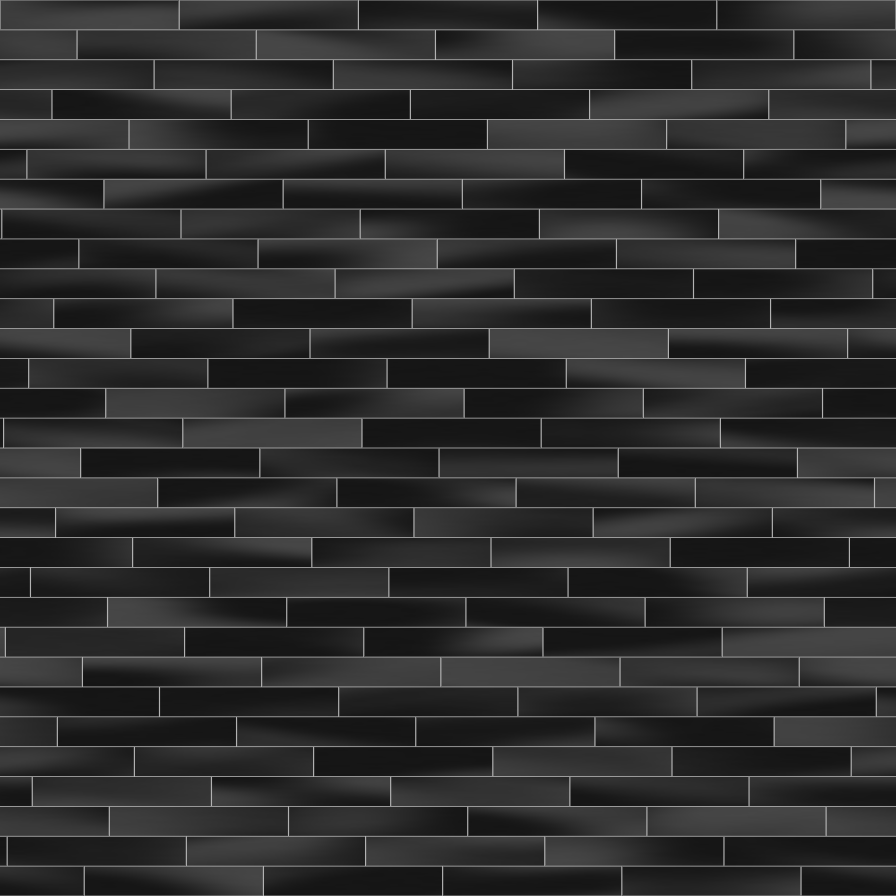
A Shadertoy shader for this texture:

```glsl
const vec2 PLANKS = vec2(5.0, 30.0);            // planks across, rows down
const float ROW_SHIFT = 0.43;                   // stagger per row, in plank lengths
const vec2 JOINT_WIDTH = vec2(0.0013, 0.0009);  // upright and level joints
const vec3 JOINT_COLOR = vec3(0.70);
const vec3 DARK_TONE = vec3(0.085);
const vec3 LIGHT_TONE = vec3(0.275);
const vec2 SHADE_SCALE = vec2(0.95, 1.0);       // shading cells per plank
const float SHADE_TILT = 1.0;                   // greatest slant of the shading
const vec2 SHADE_RANGE = vec2(0.2, 1.0);        // noise levels for dark and light
const float GRAIN = 0.006;

float hash(vec2 p) {
    vec3 q = fract(vec3(p.xyx) * 0.1031);
    q += dot(q, q.yzx + 33.33);
    return fract((q.x + q.y) * q.z);
}

float valueNoise(vec2 p) {
    vec2 cell = floor(p);
    vec2 f = fract(p);
    f = f * f * (3.0 - 2.0 * f);
    float low = mix(hash(cell), hash(cell + vec2(1.0, 0.0)), f.x);
    float high = mix(hash(cell + vec2(0.0, 1.0)), hash(cell + vec2(1.0)), f.x);
    return mix(low, high, f.y);
}

// Share of a pixel covered by a line whose centre lies at the given distance
vec2 lineCoverage(vec2 dist, vec2 width, vec2 pixel) {
    vec2 overlap = min(dist + 0.5 * pixel, 0.5 * width)
                 - max(dist - 0.5 * pixel, -0.5 * width);
    return clamp(overlap / pixel, 0.0, 1.0);
}

// Soft slanted sheen, different on every plank
float plankShade(vec2 id, vec2 local) {
    vec2 seed = id * vec2(17.0, 5.0) + 3.0;
    vec2 offset = 90.0 * vec2(hash(seed), hash(seed + 41.0));
    float tilt = SHADE_TILT * (2.0 * hash(seed + 83.0) - 1.0);
    vec2 p = local * SHADE_SCALE;
    p.y += tilt * (local.x - 0.5);
    return smoothstep(SHADE_RANGE.x, SHADE_RANGE.y, valueNoise(p + offset + 7.0));
}

void mainImage(out vec4 fragColor, in vec2 fragCoord) {
    vec2 uv = fragCoord / iResolution.xy;
    vec2 pixel = 1.0 / iResolution.xy;

    // Staggered plank grid, rows counted from the top
    vec2 grid = vec2(uv.x, 1.0 - uv.y) * PLANKS;
    grid.x -= floor(grid.y) * ROW_SHIFT;
    vec2 id = floor(grid);
    id.x = mod(id.x, PLANKS.x);
    vec2 local = fract(grid);

    // Plank surface with faint grain along its length
    vec3 color = mix(DARK_TONE, LIGHT_TONE, plankShade(id, local));
    color += GRAIN * (valueNoise(uv * vec2(50.0, 400.0)) - 0.5);

    // Thin pale joints
    vec2 edgeDistance = min(local, 1.0 - local) / PLANKS;
    vec2 joint = lineCoverage(edgeDistance, JOINT_WIDTH, pixel);
    color = mix(color, JOINT_COLOR, max(joint.x, joint.y));

    fragColor = vec4(color, 1.0);
}
```
